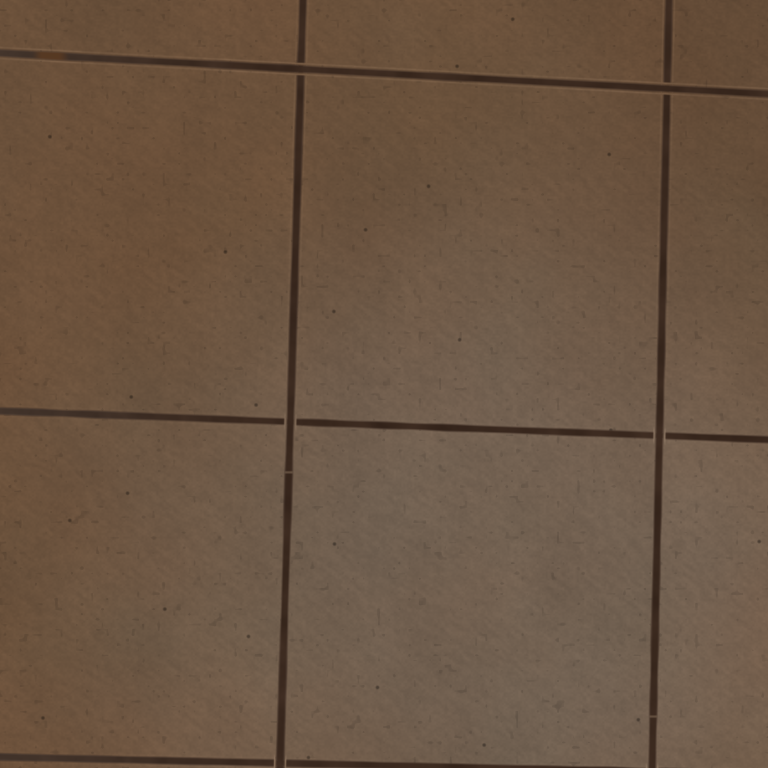
Give the GLSL for this texture, as a Shadertoy shader.

```glsl
float hash(vec2 p) {
    return fract(sin(dot(p, vec2(127.1, 311.7))) * 43758.5453);
}

float noise(vec2 p) {
    vec2 i = floor(p), f = fract(p);
    f = f * f * (3.0 - 2.0 * f);
    return mix(mix(hash(i), hash(i + vec2(1, 0)), f.x),
               mix(hash(i + vec2(0, 1)), hash(i + vec2(1, 1)), f.x), f.y);
}

float fbm(vec2 p) {
    float sum = 0.0, amp = 0.5;
    for (int i = 0; i < 5; i++) {
        sum += amp * noise(p);
        p = mat2(1.6, 1.2, -1.2, 1.6) * p + 7.3;
        amp *= 0.5;
    }
    return sum;
}

// Tile coordinates, counted rightward and downward, in gentle perspective
vec2 tileGrid(vec2 p) {
    float down = 1.0 - p.y;
    float u = (p.x - 0.3945 + 0.030 * down) / (0.4766 + 0.008 * down);
    float v = (down - 0.069 - 0.0534 * p.x) / (0.4583 - 0.0157 * p.x);
    return vec2(u, v - 0.017 * v * (2.0 - v));
}

float band(float d, float halfWidth, float soft) {
    return 1.0 - smoothstep(halfWidth - soft, halfWidth + soft, d);
}

vec3 tileColor(vec2 p, vec2 tile) {
    // Warm clay under a cool sheen
    float cloud = fbm(p * 4.0 + 3.0);
    float sheen = 1.0 - smoothstep(0.12, 0.68, length((p - vec2(0.67, 0.24)) * vec2(0.85, 1.0)));
    sheen = clamp(sheen + (cloud - 0.5) * 0.35, 0.0, 1.0);
    vec3 color = mix(vec3(0.420, 0.316, 0.228), vec3(0.458, 0.388, 0.326), sheen);
    color *= 1.0 - 0.07 * smoothstep(0.55, 1.0, p.x) * smoothstep(0.4, 1.0, p.y);

    // Tile tone, reddish stains and mottling
    color *= 0.985 + 0.03 * hash(tile + 4.0);
    color += vec3(0.022, -0.002, -0.008) * (fbm(p * 6.0 + 21.0) - 0.5);
    color *= 1.0 + 0.10 * (fbm(p * vec2(11.0, 8.0) + 40.0) - 0.5);

    // Fine grain, slanted scratches and pores
    color *= 1.0 + 0.05 * (noise(p * 210.0) - 0.5) + 0.04 * (noise(p * 420.0) - 0.5);
    vec2 slant = mat2(0.8, 0.6, -0.6, 0.8) * p;
    color *= 1.0 + 0.05 * (noise(slant * vec2(60.0, 190.0)) - 0.5);
    color *= 1.0 - 0.10 * smoothstep(0.82, 0.97, noise(p * 150.0 + 9.0));

    // Sparse dark specks
    vec2 cell = floor(p * 26.0);
    vec2 center = 0.2 + 0.6 * vec2(hash(cell + 1.3), hash(cell + 8.7));
    float speck = band(length(fract(p * 26.0) - center), 0.055, 0.04);
    return color * (1.0 - 0.35 * speck * step(0.965, hash(cell + 2.1)));
}

void mainImage(out vec4 fragColor, in vec2 fragCoord) {
    vec2 p = fragCoord / iResolution.xy;
    float soft = 0.0012 + 0.5 / iResolution.y;
    vec2 grid = tileGrid(p);
    vec2 joint = floor(grid + 0.5);
    vec2 d = abs(grid - joint) * vec2(0.480, 0.455);
    vec3 color = tileColor(p, floor(grid));

    // The top seam runs over the upright seams; lower seams stop beside them
    float topSeam = 1.0 - step(0.5, abs(joint.y));
    float wobble = 0.0012 * (noise(p * 24.0) - 0.5);
    float upright = band(d.x + wobble, 0.0050, soft);
    float level = band(d.y + wobble, 0.0046, soft);
    upright *= mix(1.0, smoothstep(0.0065, 0.0095, d.y), topSeam);
    level *= mix(smoothstep(0.0065, 0.0095, d.x), 1.0, topSeam);

    // Pale tile edges, brightest at the crossings and toward the top
    float rimX = band(abs(d.x - 0.0073), 0.0008, 0.0016);
    float rimY = band(abs(d.y - 0.0070), 0.0008, 0.0016);
    float crossing = band(d.y, 0.010, 0.004) * (1.0 - topSeam);
    float wear = 0.4 + 0.6 * noise(p * 13.0 + 5.0);
    float rim = max(rimX * max(crossing, 0.45 * smoothstep(0.3, 1.0, p.y)),
                    rimY * mix(0.12, 0.75, topSeam));
    color += vec3(0.10, 0.09, 0.08) * rim * wear;

    // Dark grout with a soiled, uneven middle
    float grout = max(upright, level);
    float soil = fbm(p * 32.0 + 11.0);
    vec3 groutColor = mix(vec3(0.185, 0.125, 0.090), vec3(0.265, 0.190, 0.145), soil);
    groutColor += 0.035 * smoothstep(0.002, 0.005, min(d.x, d.y));
    groutColor += vec3(0.03, 0.04, 0.045) * level * smoothstep(0.35, 0.0, p.x);

    // Clay smear in the top seam and pale chips in the upright seams
    float smear = band(abs(p.x - 0.066), 0.018, 0.008) * topSeam * level;
    groutColor = mix(groutColor, vec3(0.36, 0.23, 0.13), 0.8 * smear);
    float chipY = 0.385 - 0.318 * joint.x;
    float chip = band(abs(p.y - chipY), 0.0015, 0.0015) * upright;
    groutColor = mix(groutColor, vec3(0.43, 0.35, 0.28), 0.75 * chip);

    fragColor = vec4(mix(color, groutColor, grout), 1.0);
}
```
